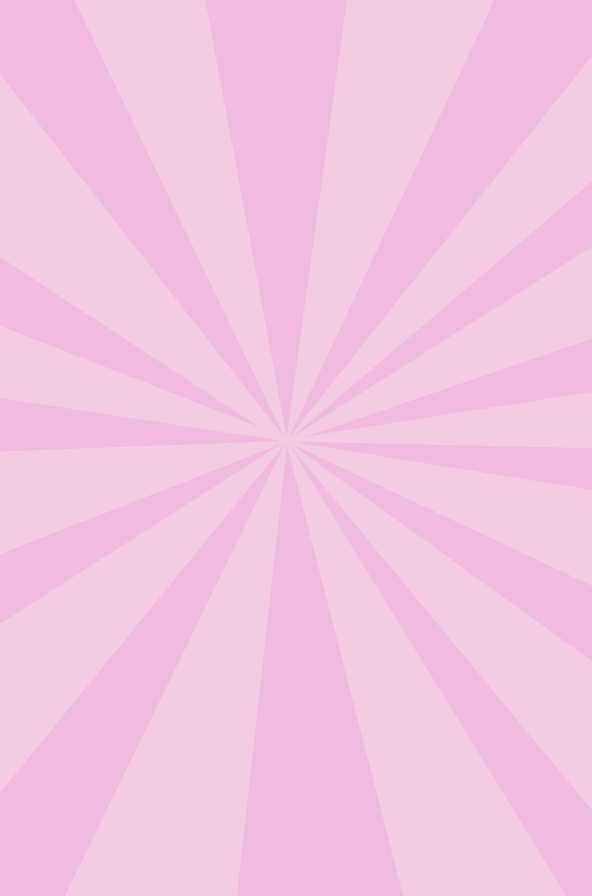
This background is drawn by a Shadertoy shader. Its source:

```glsl
// Pink sunburst: thirteen uneven darker rays fan out over a pale ground.
// Each ray is a wedge distance function, turned to its axis and pushed out
// a little from the hub, so a small pale spot stays at the middle.

// Signed distance to a wedge: ray = axis angle, half angle (degrees), tip offset
float wedge(vec2 p, vec3 ray) {
    float axis = radians(ray.x), spread = radians(ray.y);
    vec2 along = vec2(cos(axis), sin(axis));
    vec2 q = vec2(dot(p, along) - ray.z, abs(along.x * p.y - along.y * p.x));
    return q.y * cos(spread) - q.x * sin(spread);
}

void mainImage(out vec4 fragColor, in vec2 fragCoord) {
    // Hub at the origin, canvas height as the unit
    vec2 p = (fragCoord - iResolution.xy * vec2(0.4843, 0.5076)) / iResolution.y;
    float pixel = 1.0 / iResolution.y;

    // Rays, clockwise from the top
    vec3 rays[13] = vec3[13](
        vec3(91.35, 9.2, 0.004), vec3(58.2, 6.65, 0.004), vec3(36.45, 4.0, 0.006),
        vec3(13.85, 5.0, 0.022), vec3(-5.2, 3.95, 0.005), vec3(-30.55, 5.3, 0.005),
        vec3(-54.4, 4.05, 0.005), vec3(-85.95, 10.4, 0.004), vec3(-122.6, 6.65, 0.004),
        vec3(-153.0, 5.6, 0.006), vec3(176.75, 5.4, 0.005), vec3(152.7, 5.95, 0.033),
        vec3(121.85, 6.2, 0.004));

    // Union of all rays
    float nearest = 1.0;
    for (int i = 0; i < 13; i++) nearest = min(nearest, wedge(p, rays[i]));
    float coverage = 1.0 - smoothstep(-0.7 * pixel, 0.7 * pixel, nearest);

    vec3 paleGround = vec3(0.953, 0.800, 0.888);
    vec3 rosyRay = vec3(0.945, 0.735, 0.867);
    fragColor = vec4(mix(paleGround, rosyRay, coverage), 1.0);
}
```
